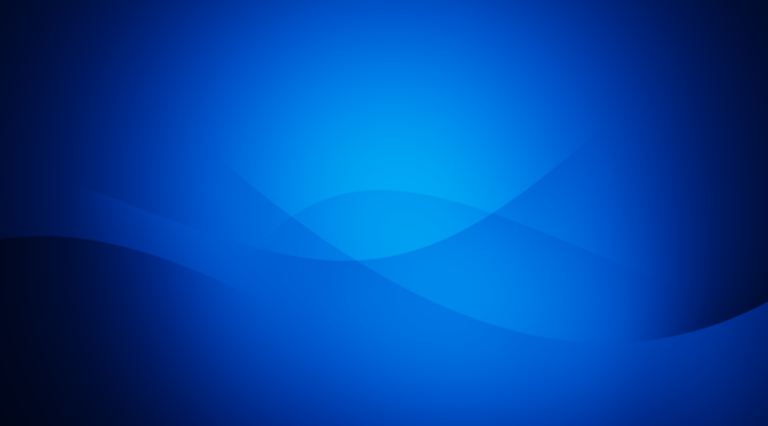
A WebGL 1 fragment shader for this background:

```glsl
precision highp float;
// Deep blue backdrop: a wide central glow and a lower glow fade to a dark rim,
// crossed by four translucent waves. Each wave is a rational curve that shades
// the light on one side; one brightness value is then tinted to blue.

uniform vec2 u_resolution;

const float EDGE_SOFTNESS = 0.0035;

// Soft elliptical light, 1 at its centre.
float glow(vec2 p, vec2 centre, vec2 radius) {
  vec2 d = (p - centre) / radius;
  return exp(-dot(d, d));
}

// Height of a wave with its turning point at 'peak'; 'spread' holds the
// coefficients of its inverse curvature, 'side' is 1 for a bowl, -1 for a hill.
float wave(float x, vec2 peak, vec3 spread, float side) {
  float d = x - peak.x;
  return peak.y + side * d * d / (spread.x + d * (spread.y + d * spread.z));
}

// Fades in over range.xy and out over range.zw.
float span(float x, vec4 range) {
  return smoothstep(range.x, range.y, x) * (1.0 - smoothstep(range.z, range.w, x));
}

// Coverage on the positive side of an edge, dying away with depth.
float veil(float depth, float reach) {
  float cover = smoothstep(-EDGE_SOFTNESS, EDGE_SOFTNESS, depth);
  return cover * exp(-max(depth, 0.0) / reach);
}

// Brightness to blue: the blue channel saturates before the green one.
vec3 blueTint(float light) {
  return vec3(0.0, light, 1.0 - exp(-4.7 * light));
}

void main() {
  vec2 p = gl_FragCoord.xy / u_resolution;

  // Ambient light
  float light = 0.02
    + 0.61 * glow(p, vec2(0.51, 0.57), vec2(0.30, 0.50))
    + 0.22 * glow(p, vec2(0.67, 0.20), vec2(0.23, 0.29));

  // Depth below each wave
  float bowl = wave(p.x, vec2(0.449, 0.388), vec3(0.37, -0.447, 1.267), 1.0) - p.y;
  float arch = wave(p.x, vec2(0.495, 0.554), vec3(0.277, 0.66, 0.8), -1.0) - p.y;
  float sweep = wave(p.x, vec2(0.79, 0.195), vec3(0.488, -0.17, 0.06), 1.0) - p.y;
  float hill = wave(p.x, vec2(0.055, 0.446), vec3(0.40, 0.45, 0.0), -1.0) - p.y;

  // Shadows under the waves
  light *= 1.0 - 0.17 * span(p.x, vec4(0.26, 0.44, 0.68, 0.80)) * veil(bowl, 0.28);
  light *= 1.0 - 0.10 * span(p.x, vec4(0.31, 0.42, 0.70, 0.93)) * veil(arch, 0.22);
  light *= 1.0 - 0.13 * span(p.x, vec4(0.26, 0.36, 0.66, 0.82)) * veil(sweep, 0.26);
  light *= 1.0 - 0.45 * (1.0 - smoothstep(0.08, 0.37, p.x)) * veil(hill, 0.70);

  // Right end of the sweep: dark above, lit below
  float rightEnd = smoothstep(0.80, 0.95, p.x);
  light *= 1.0 - 0.40 * rightEnd * veil(-sweep, 0.22);
  light += 0.07 * rightEnd * veil(sweep, 0.50);

  // Faint band where the bowl runs out to the left
  light += 0.025 * span(p.x, vec4(0.08, 0.16, 0.22, 0.32)) * veil(bowl, 0.12);

  gl_FragColor = vec4(blueTint(light), 1.0);
}
```
